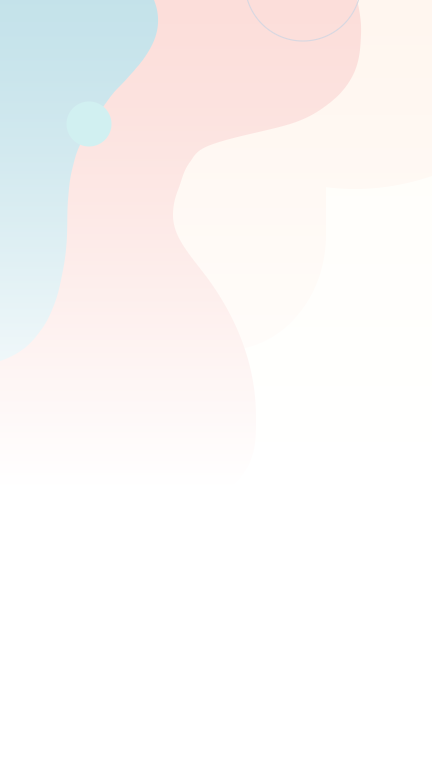
Give the GLSL for this background, as a WebGL 2 fragment shader.

```glsl
#version 300 es
precision highp float;

#define BOARD vec2(432.0, 768.0)
#define FADE_POWER 1.3
#define BLUE_TINT vec3(0.230, 0.112, 0.082)
#define PINK_TINT vec3(0.013, 0.130, 0.146)
#define CREAM_TINT vec3(0.0, 0.035, 0.063)
#define PAPER_TINT vec3(0.0, 0.005, 0.026)
#define DOT_COLOR vec3(0.820, 0.941, 0.945)
#define RING_COLOR vec3(0.850, 0.845, 0.880)
#define RING_WIDTH 1.2

uniform vec2 u_resolution;
out vec4 outColor;

const int KNOTS = 15;

// Each knot holds depth, horizontal position and slope
const vec3 PINK_EDGE[KNOTS] = vec3[](
    vec3(0, 357, 0.25), vec3(35, 361, -0.05), vec3(75, 353, -0.5),
    vec3(105, 327, -1.35), vec3(122, 296, -2.7), vec3(134, 250, -4.3),
    vec3(146, 208, -2.4), vec3(162, 190, -0.75), vec3(190, 178, -0.4),
    vec3(215, 173, 0), vec3(240, 180, 0.55), vec3(283, 211, 0.7),
    vec3(356, 247, 0.3), vec3(418, 256, 0), vec3(490, 228, -1.2));

const vec3 BLUE_EDGE[KNOTS] = vec3[](
    vec3(0, 154, 0.4), vec3(23, 158, -0.05), vec3(45, 152, -0.5),
    vec3(66, 138, -0.85), vec3(88, 118, -1), vec3(107, 103, -0.75),
    vec3(145, 80, -0.5), vec3(170, 72, -0.25), vec3(200, 68, -0.08),
    vec3(235, 67, -0.04), vec3(270, 63, -0.2), vec3(305, 54, -0.4),
    vec3(330, 41, -0.75), vec3(350, 22, -1.4), vec3(365, -12, -3.5));

// Cubic Hermite curve through the knots, evaluated at a depth
float edgeAt(vec3 knots[KNOTS], float depth) {
    float edge = knots[KNOTS - 1].y;
    for (int i = 0; i < KNOTS - 1; i++) {
        vec3 a = knots[i], b = knots[i + 1];
        if (depth >= a.x && depth < b.x) {
            float span = b.x - a.x;
            float t = (depth - a.x) / span;
            float s = 1.0 - t;
            edge = mix(a.y, b.y, t * t * (3.0 - 2.0 * t))
                 + span * t * s * (a.z * s - b.z * t);
        }
    }
    return edge;
}

// Antialiased coverage of the negative side of a field
float cover(float field) {
    float width = max(length(vec2(dFdx(field), dFdy(field))), 1e-4);
    return clamp(0.5 - field / width, 0.0, 1.0);
}

// Tint that dissolves to white at the given depth
vec3 fadeToWhite(vec3 tint, float depth, float reach) {
    return 1.0 - tint * (1.0 - pow(clamp(depth / reach, 0.0, 1.0), FADE_POWER));
}

void main() {
    // Artboard coordinates, with depth measured down from the top
    vec2 uv = gl_FragCoord.xy / u_resolution;
    vec2 p = vec2(uv.x, 1.0 - uv.y) * BOARD;
    float pixel = BOARD.y / u_resolution.y;

    vec3 color = fadeToWhite(PAPER_TINT, p.y, 470.0);

    // Cream band joined with its hanging lobe
    float bow = (p.x - 355.0) / 77.0;
    float band = p.y - 189.0 + 13.0 * bow * bow;
    vec2 q = vec2(p.x - 226.0, max(p.y - 235.0, 0.0)) / vec2(100.0, 115.0);
    float lobe = 100.0 * (length(q) - 1.0);
    float cream = max(cover(band), cover(lobe));
    color = mix(color, fadeToWhite(CREAM_TINT, p.y, 470.0), cream);

    // Pink wave
    float pink = cover(p.x - edgeAt(PINK_EDGE, p.y));
    color = mix(color, fadeToWhite(PINK_TINT, p.y, 490.0), pink);

    // Thin ring cut by the top border
    float ring = abs(distance(p, vec2(303.0, -17.0)) - 58.0);
    float line = clamp(0.5 + (0.5 * RING_WIDTH - ring) / pixel, 0.0, 1.0);
    color = mix(color, RING_COLOR, line);

    // Blue wave
    float blue = cover(p.x - edgeAt(BLUE_EDGE, p.y));
    color = mix(color, fadeToWhite(BLUE_TINT, p.y, 460.0), blue);

    // Aqua dot on the blue edge
    color = mix(color, DOT_COLOR, cover(distance(p, vec2(89.0, 124.0)) - 22.5));

    outColor = vec4(color, 1.0);
}
```
